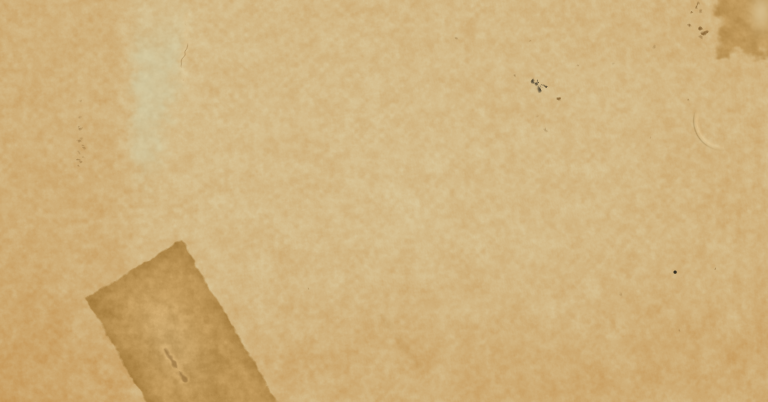
A Shadertoy shader for this texture:

```glsl
// Aged tan paper with a strip of old tape, a pale worn patch and small stains.
// Layered value noise tints the sheet; distance functions shape the tape,
// the patch and the creases; hashed loops scatter the specks.

const float ASPECT = 1.91;
const vec3 TAN = vec3(0.797, 0.640, 0.405);
const vec3 CREAM = vec3(0.843, 0.750, 0.560);
const vec3 PALE = vec3(0.815, 0.765, 0.60);
const vec3 TAPE = vec3(0.732, 0.572, 0.322);
const vec3 BROWN = vec3(0.50, 0.36, 0.17);
const vec3 INK = vec3(0.20, 0.18, 0.13);

float hash(vec2 p) {
    return fract(sin(dot(p, vec2(127.1, 311.7))) * 43758.5453);
}

float noise(vec2 p) {
    vec2 i = floor(p), f = fract(p);
    f = f * f * (3.0 - 2.0 * f);
    return mix(mix(hash(i), hash(i + vec2(1, 0)), f.x),
               mix(hash(i + vec2(0, 1)), hash(i + vec2(1, 1)), f.x), f.y);
}

// Fractal noise, centred on zero
float fbm(vec2 p, int octaves) {
    float sum = 0.0, amp = 0.5;
    for (int i = 0; i < octaves; i++) {
        sum += amp * (noise(p) - 0.5);
        p = mat2(1.6, 1.2, -1.2, 1.6) * p + 7.3;
        amp *= 0.55;
    }
    return sum;
}

float boxDist(vec2 p, vec2 halfSize) {
    vec2 d = abs(p) - halfSize;
    return length(max(d, 0.0)) + min(max(d.x, d.y), 0.0);
}

float segDist(vec2 p, vec2 a, vec2 b) {
    vec2 d = b - a;
    return length(p - a - d * clamp(dot(p - a, d) / dot(d, d), 0.0, 1.0));
}

// 1 inside a shape, 0 outside, with an edge of the given softness
float fill(float dist, float soft) {
    return 1.0 - smoothstep(-soft, soft, dist);
}

float blob(vec2 p, vec2 centre, vec2 size) {
    vec2 d = (p - centre) / size;
    return exp(-dot(d, d));
}

// Small dots scattered in a box around a centre
float specks(vec2 p, vec2 centre, vec2 spread, int count, float radius) {
    float cover = 0.0;
    for (int i = 0; i < count; i++) {
        vec2 id = vec2(float(i) + 1.0, centre.x * 9.0);
        vec2 at = centre + spread * (2.0 * vec2(hash(id), hash(id + 4.7)) - 1.0);
        float size = radius * (0.4 + 0.8 * hash(id + 9.1));
        cover = max(cover, fill(length(p - at) - size, 0.003) * (0.35 + 0.6 * hash(id + 2.3)));
    }
    return cover;
}

vec3 paper(vec2 p, float mottle, float grain) {
    float tone = 0.73 + 0.12 * blob(p, vec2(1.0, 0.72), vec2(0.55, 0.38));
    tone -= 0.28 * (1.0 - smoothstep(0.27, 0.36, p.x + 0.06 * mottle));
    tone -= 0.22 * (1.0 - smoothstep(0.0, 0.5, p.y));
    tone -= 0.12 * smoothstep(1.3, 1.9, p.x);
    tone -= 0.18 * blob(p, vec2(1.45, 0.1), vec2(0.5, 0.2));
    tone -= 0.15 * blob(p, vec2(0.0, 0.1), vec2(0.35, 0.35));
    // Diagonal stains at the lower right, upright streaks at the far right
    vec2 q = mat2(0.8, 0.6, -0.6, 0.8) * p;
    tone += 0.65 * fbm(q * vec2(24.0, 11.0), 3) * smoothstep(0.6, 0.1, p.y);
    tone += 0.5 * fbm(p * vec2(55.0, 8.0), 3) * smoothstep(1.68, 1.85, p.x);
    tone += 0.30 * fbm(p * 4.0, 3) + 0.50 * mottle + 0.85 * grain;
    return mix(TAN, CREAM, tone);
}

// Pale worn patch, fading out downwards, with a wavering crack at its right
vec3 addPatch(vec3 col, vec2 p, float mottle, float grain) {
    float right = mix(0.37, 0.465, smoothstep(0.42, 1.0, p.y)) + 0.05 * mottle;
    float left = 0.315 + 0.04 * smoothstep(0.62, 0.42, p.y);
    float cover = smoothstep(left - 0.008, left + 0.04, p.x + 0.03 * mottle) * fill(p.x - right, 0.03);
    cover *= smoothstep(0.40, 0.72, p.y) * (1.0 - 0.8 * smoothstep(0.84, 0.98, p.y));
    vec3 tint = PALE + 0.06 * mottle + 0.05 * grain;
    col = mix(col, tint, clamp(cover * (0.78 + 1.2 * mottle), 0.0, 1.0));
    vec2 wave = vec2(0.035 * fbm(vec2(p.y * 26.0, 2.0), 3), 0.0);
    float crack = segDist(p + wave, vec2(0.45, 0.80), vec2(0.473, 0.96));
    col += 0.025 * fill(crack - 0.006, 0.008);
    float broken = smoothstep(-0.2, 0.15, fbm(vec2(p.y * 40.0, 5.0), 2));
    return mix(col, BROWN, 0.5 * broken * fill(crack - 0.0005, 0.003));
}

vec3 addTape(vec3 col, vec2 p, float mottle, float grain) {
    // Slanted strip running off the lower edge
    vec2 axis = vec2(0.51, -0.86), q = p - vec2(0.485, 0.072);
    q = vec2(dot(q, vec2(0.86, 0.51)), dot(q, axis));
    float d = boxDist(q, vec2(0.14, 0.30)) + 0.012 * mottle + 0.004 * grain;
    vec3 tint = TAPE + 0.08 * mottle + 0.11 * grain + 0.10 * fbm(q * vec2(16.0, 8.0), 3);
    tint -= 0.045 * smoothstep(-0.04, 0.0, d);
    tint += vec3(0.04, 0.055, 0.07) * blob(q, vec2(-0.01, -0.10), vec2(0.06, 0.11));
    col = mix(col, tint, 0.95 * fill(d, 0.0035));
    float crease = segDist(p, vec2(0.41, 0.13), vec2(0.46, 0.055)) + 0.03 * mottle;
    col += 0.06 * fill(crease - 0.008, 0.007);
    col = mix(col, BROWN, 0.5 * fill(crease - 0.001, 0.004));
    // Stained remnant in the upper right corner
    float corner = boxDist(p - vec2(1.89, 1.0), vec2(0.10, 0.135)) + 0.05 * mottle;
    col = mix(col, TAPE + 0.12 * mottle + 0.08 * grain, 0.85 * fill(corner, 0.012));
    return mix(col, CREAM, 0.85 * blob(p, vec2(1.893, 0.97), vec2(0.025, 0.045)));
}

vec3 addMarks(vec3 col, vec2 p, float mottle, float grain) {
    vec2 rough = p + 0.016 * vec2(grain, mottle);
    col = mix(col, BROWN, 0.55 * specks(rough, vec2(0.2, 0.68), vec2(0.006, 0.1), 14, 0.003));
    col = mix(col, BROWN, specks(rough, vec2(1.735, 0.95), vec2(0.02, 0.045), 9, 0.005));
    col = mix(col, BROWN, 0.5 * specks(rough, vec2(1.3, 0.5), vec2(0.55, 0.45), 14, 0.003));
    // Ink dot, torn nick and its brown neighbour
    col = mix(col, INK, fill(length(p - vec2(1.679, 0.323)) - 0.004, 0.002));
    float nick = segDist(rough, vec2(1.322, 0.797), vec2(1.356, 0.780));
    nick = min(nick, segDist(rough, vec2(1.337, 0.80), vec2(1.343, 0.775)));
    col = mix(col, INK, 0.75 * fill(nick - 0.001 + 0.025 * grain, 0.004));
    col = mix(col, BROWN, 0.8 * fill(length(rough - vec2(1.39, 0.753)) - 0.004, 0.003));
    // Raised crescent and a faint crease
    vec2 c = p - vec2(1.80, 0.70);
    float arc = length(c) - 0.075, span = fill(abs(c.y + 0.025) - 0.04, 0.015) * step(c.x, 0.0);
    col += span * (0.05 * fill(abs(arc + 0.008) - 0.003, 0.005) - 0.13 * fill(abs(arc) - 0.001, 0.003));
    float fold = segDist(p, vec2(0.92, 0.25), vec2(1.04, 0.09)) + 0.04 * mottle;
    return col - vec3(0.015, 0.02, 0.025) * fill(fold - 0.002, 0.008);
}

void mainImage(out vec4 fragColor, in vec2 fragCoord) {
    vec2 p = fragCoord / iResolution.xy * vec2(ASPECT, 1.0);
    float mottle = fbm(p * vec2(30.0, 36.0), 3);
    float grain = fbm(p * 80.0, 3);
    vec3 col = paper(p, mottle, grain);
    col = addPatch(col, p, mottle, grain);
    col = addTape(col, p, mottle, grain);
    fragColor = vec4(addMarks(col, p, mottle, grain), 1.0);
}
```
